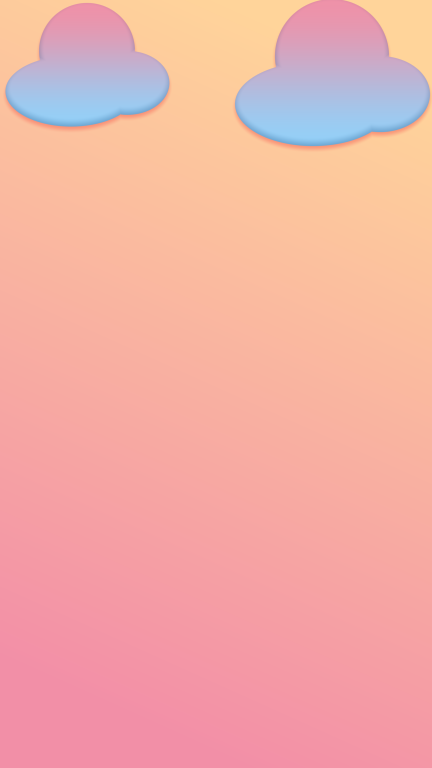
A Shadertoy shader for this background:

```glsl
// Two soft, puffy clouds near the top of a warm diagonal sunset gradient.
// Each cloud is a union of a disc and two ellipses, shaded from pink to blue,
// with an inner rim shade and a thin drop shadow. Unit: canvas width.

#define SKY_SLOPE 0.45
#define SKY_RANGE vec2(0.25, 2.0)
#define SMALL_CLOUD vec3(0.2014, 1.660, 0.111)
#define LARGE_CLOUD vec3(0.7685, 1.648, 0.132)
#define SHADOW_DROP 0.008
#define SHADOW_BLUR 0.008
#define RIM_LIFT 0.007
#define RIM_BLUR 0.014

const vec3 SKY_PINK = vec3(0.950, 0.560, 0.655);
const vec3 SKY_GOLD = vec3(1.000, 0.830, 0.605);
const vec3 CLOUD_PINK = vec3(0.935, 0.570, 0.660);
const vec3 CLOUD_BLUE = vec3(0.580, 0.815, 0.970);
const vec3 RIM_TINT = vec3(0.68, 0.77, 0.83);
const vec3 SHADOW_COLOR = vec3(0.97, 0.48, 0.40);

// Approximate signed distance to an ellipse
float ellipseDistance(vec2 p, vec2 radii) {
    float k = length(p / radii);
    return k * (k - 1.0) / max(length(p / (radii * radii)), 1e-4);
}

// Cloud outline; cloud.xy is the head centre, cloud.z the head radius
float cloudDistance(vec2 p, vec3 cloud) {
    vec2 q = (p - cloud.xy) / cloud.z;
    float head = length(q) - 1.0;
    float body = ellipseDistance(q - vec2(-0.333, -0.842), vec2(1.368, 0.737));
    float lobe = ellipseDistance(q - vec2(0.842, -0.667), vec2(0.877, 0.667));
    return min(head, min(body, lobe)) * cloud.z;
}

vec3 paintCloud(vec3 color, vec2 p, vec3 cloud, float pixel) {
    // Drop shadow
    float below = cloudDistance(p + vec2(0.0, SHADOW_DROP), cloud);
    float shadow = 1.0 - smoothstep(-SHADOW_BLUR, SHADOW_BLUR, below);
    color = mix(color, SHADOW_COLOR, 0.65 * shadow);

    // Vertical fill
    float height = (p.y - cloud.y) / cloud.z;
    vec3 fill = mix(CLOUD_BLUE, CLOUD_PINK, smoothstep(-1.65, 1.05, height));

    // Inner rim, strongest along the underside
    float inner = cloudDistance(p - vec2(0.0, RIM_LIFT), cloud);
    float rim = smoothstep(-RIM_BLUR, RIM_BLUR, inner);
    fill *= mix(vec3(1.0), RIM_TINT, rim);

    float edge = cloudDistance(p, cloud);
    return mix(color, fill, 1.0 - smoothstep(-0.7 * pixel, 0.7 * pixel, edge));
}

void mainImage(out vec4 fragColor, in vec2 fragCoord) {
    vec2 p = fragCoord / iResolution.x;
    float pixel = 1.0 / iResolution.x;

    // Sky
    float along = p.y + SKY_SLOPE * p.x;
    float t = clamp((along - SKY_RANGE.x) / (SKY_RANGE.y - SKY_RANGE.x), 0.0, 1.0);
    vec3 color = mix(SKY_PINK, SKY_GOLD, t);

    // Clouds
    for (int i = 0; i < 2; i++) {
        vec3 cloud = mix(SMALL_CLOUD, LARGE_CLOUD, float(i));
        color = paintCloud(color, p, cloud, pixel);
    }
    fragColor = vec4(color, 1.0);
}
```
